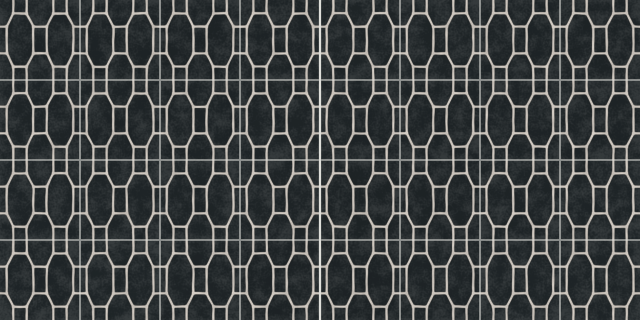
This pattern is drawn by a Shadertoy shader. Its source:

```glsl
vec2 randomGradient(vec2 cell) {
    vec3 h = fract(cell.xyx * vec3(0.1031, 0.1030, 0.0973));
    h += dot(h, h.yzx + 33.33);
    float angle = 6.2832 * fract((h.x + h.y) * h.z);
    return vec2(cos(angle), sin(angle));
}

float gradientNoise(vec2 p) {
    vec2 i = floor(p), f = fract(p);
    vec2 u = f * f * f * (f * (f * 6.0 - 15.0) + 10.0);
    float a = dot(randomGradient(i), f);
    float b = dot(randomGradient(i + vec2(1, 0)), f - vec2(1, 0));
    float c = dot(randomGradient(i + vec2(0, 1)), f - vec2(0, 1));
    float d = dot(randomGradient(i + vec2(1, 1)), f - vec2(1, 1));
    return mix(mix(a, b, u.x), mix(c, d, u.x), u.y);
}

float fbm(vec2 p) {
    float sum = 0.0, amplitude = 0.6;
    for (int i = 0; i < 4; i++) {
        sum += amplitude * gradientNoise(p);
        p = p * 2.1 + 17.3;
        amplitude *= 0.6;
    }
    return sum;
}

float smoothMin(float a, float b, float k) {
    float h = max(k - abs(a - b), 0.0) / k;
    return min(a, b) - 0.25 * k * h * h;
}

float segmentDistance(vec2 p, vec2 a, vec2 b) {
    vec2 ab = b - a;
    return length(p - a - ab * clamp(dot(p - a, ab) / dot(ab, ab), 0.0, 1.0));
}

// Staggered upright rectangles, joined at the corners to leave long octagons
float latticeDistance(vec2 p) {
    vec2 q = abs(fract(p * vec2(2, 1) + vec2(0.5, 0)) - 0.5) * vec2(0.5, 1);
    if (2.0 * q.x + q.y > 0.5) q = vec2(0.25, 0.5) - q;

    vec2 corner = vec2(1, 2) / 12.0;
    vec2 e = abs(q) - corner + 0.012;
    float box = abs(length(max(e, 0.0)) + min(max(e.x, e.y), 0.0) - 0.012);
    float link = segmentDistance(q, corner, 2.0 * corner);
    return smoothMin(box, link, 0.022);
}

void mainImage(out vec4 fragColor, in vec2 fragCoord) {
    // One unit per tile, four tiles high
    vec2 p = fragCoord / iResolution.y * 4.0;
    float pixel = 4.0 / iResolution.y;
    vec2 tile = floor(p);
    vec2 glazePos = p + tile * 7.31;

    // Mottled dark glaze, paler towards the tile edges
    vec2 toEdge = 0.5 - abs(fract(p) - 0.5);
    float edgeFade = exp(-14.0 * min(toEdge.x, toEdge.y));
    float mottle = fbm(glazePos * 5.0) + 0.35 * gradientNoise(p * 37.0);
    float pale = smoothstep(-0.3, 0.65, mottle + 0.3 * edgeFade);
    vec3 color = mix(vec3(0.115, 0.138, 0.148), vec3(0.205, 0.225, 0.232), pale);
    color *= 1.0 + 0.08 * gradientNoise(tile * 0.37 + 0.21);

    // Raised beige lines with wobble and worn patches
    vec2 wobble = vec2(gradientNoise(glazePos * 6.0), gradientNoise(glazePos * 6.0 + 40.0));
    float d = latticeDistance(p + 0.006 * wobble * smoothstep(0.0, 0.1, min(toEdge.x, toEdge.y)));
    float halfWidth = 0.0155 + 0.003 * gradientNoise(glazePos * 9.0);
    float softness = max(0.75 * pixel, 0.007);
    float line = 1.0 - smoothstep(halfWidth - softness, halfWidth + softness, d);
    vec3 lineColor = mix(vec3(0.79, 0.765, 0.735), vec3(0.60, 0.565, 0.53), smoothstep(0.004, 0.022, d));
    lineColor *= 1.0 + 0.14 * fbm(glazePos * 7.0);
    color = mix(color, lineColor, line);

    // Thin joints between tiles, with a wider seam down the centre
    vec2 joint = clamp(round(p), vec2(1), vec2(7, 3));
    vec2 jointDistance = abs(p - joint);
    vec2 jointHalf = vec2(joint.x == 4.0 ? 0.014 : 0.007, 0.0065);
    vec2 coverage = clamp((jointHalf - jointDistance) / pixel + 0.5, 0.0, 1.0);
    color = mix(color, vec3(0.87, 0.87, 0.85), max(coverage.x, coverage.y));

    fragColor = vec4(color, 1.0);
}
```
